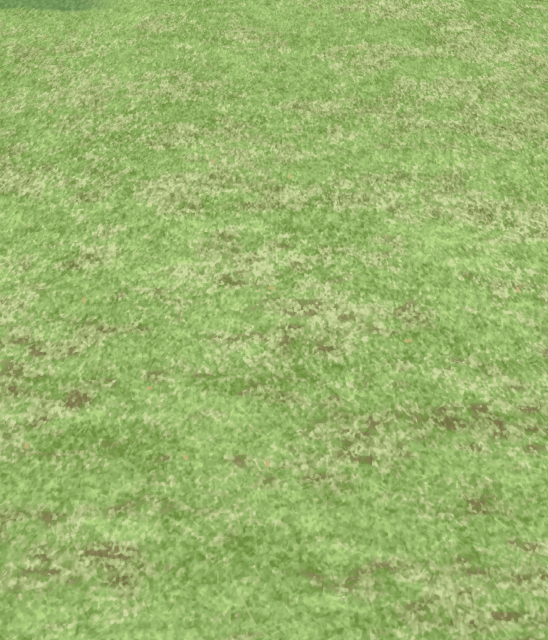
This texture is drawn by a Shadertoy shader. Its source:

```glsl
const vec3 GREEN_DARK = vec3(0.50, 0.63, 0.32);
const vec3 GREEN_MID = vec3(0.59, 0.72, 0.42);
const vec3 GREEN_LIGHT = vec3(0.67, 0.80, 0.48);
const vec3 DRY_DARK = vec3(0.48, 0.53, 0.30);
const vec3 DRY_MID = vec3(0.61, 0.68, 0.43);
const vec3 DRY_LIGHT = vec3(0.73, 0.79, 0.55);
const vec3 SOIL = vec3(0.50, 0.46, 0.31);
const vec3 LEAF = vec3(0.82, 0.71, 0.48);
const vec3 FAR_SHADE = vec3(0.42, 0.57, 0.34);

vec3 hash3(vec2 p) {
    vec3 q = fract(p.xyx * vec3(0.1031, 0.1030, 0.0973));
    q += dot(q, q.yxz + 33.33);
    return fract((q.xxy + q.yzz) * q.zyx);
}

// Smooth cellular noise: scattered points blend their random values
float cellNoise(vec2 p) {
    vec2 cell = floor(p);
    float sum = 0.0, weight = 0.0;
    for (int j = -1; j <= 1; j++)
    for (int i = -1; i <= 1; i++) {
        vec2 id = cell + vec2(i, j);
        vec3 h = hash3(id + 200.0);
        vec2 d = id + h.xy - p;
        float w = exp(-6.0 * dot(d, d));
        sum += w * h.z;
        weight += w;
    }
    return sum / max(weight, 1e-5);
}

float strokeMask(vec2 p, vec2 dir, float halfLength, float width, float blur) {
    float along = clamp(dot(p, dir), -halfLength, halfLength);
    float d = length(p - dir * along);
    return 1.0 - smoothstep(width - blur, width + blur, d);
}

// Scattered strokes: x = signed brightness, y = coverage
vec2 strokes(vec2 p, float density, float lean, float halfLength, float width, float blur) {
    vec2 cell = floor(p), result = vec2(0.0);
    for (int j = -1; j <= 1; j++)
    for (int i = -1; i <= 1; i++) {
        vec2 id = cell + vec2(i, j);
        vec3 place = hash3(id + 311.0);
        vec3 look = hash3(id + 577.0);
        float angle = 1.571 + (look.x - 0.5) * lean;
        vec2 dir = vec2(cos(angle), sin(angle));
        float size = halfLength * (0.5 + 0.5 * look.y);
        float mask = strokeMask(p - id - place.xy, dir, size, width, blur);
        mask *= step(place.z, density);
        result = mix(result, vec2(look.z * 1.8 - 0.8, 1.0), mask);
    }
    return result;
}

vec3 ramp(vec3 dark, vec3 mid, vec3 light, float t) {
    vec3 low = mix(dark, mid, clamp(t * 2.0, -0.75, 1.0));
    return mix(low, light, clamp(t * 2.0 - 1.0, 0.0, 1.6));
}

void mainImage(out vec4 fragColor, in vec2 fragCoord) {
    vec2 uv = fragCoord / iResolution.y;
    float across = fragCoord.x / iResolution.x;

    // Receding lawn: features shrink evenly with distance
    float depth = 1.0 / (1.7 - uv.y);
    vec2 ground = vec2((uv.x - 0.43) * depth, log(depth)) + 3.0;
    float pixel = depth / iResolution.y;
    float near = 1.0 - smoothstep(0.40, 0.75, uv.y);

    // Turf from broad patches down to grain
    float broad = cellNoise(ground * vec2(7.0, 19.0));
    float clumps = cellNoise(ground * vec2(22.0, 58.0) + 17.0);
    float tufts = cellNoise(ground * vec2(65.0, 115.0) + 41.0);
    float grain = cellNoise(ground * vec2(190.0, 200.0) + 73.0);
    float dust = cellNoise(ground * vec2(330.0, 310.0) + 91.0);

    // Upright blades in two sizes
    vec2 fine = strokes(ground * 100.0, 0.85, 2.6, 0.48, 0.10, pixel * 60.0);
    vec2 tall = strokes(ground * 48.0 + 9.0, 0.55, 2.8, 0.38, 0.045, pixel * 30.0);

    float sunBand = exp(-pow((uv.y - 0.57) / 0.13, 2.0));
    float tone = 0.49 + 0.34 * (broad - 0.5) + 0.42 * (clumps - 0.5)
               + 0.50 * (tufts - 0.5) + 0.75 * (grain - 0.5) + 0.85 * (dust - 0.5)
               + 0.42 * fine.x + 0.45 * tall.x
               + 0.14 * sunBand - 0.08 * (1.0 - uv.y);
    tone = mix(tone, 0.56, 0.25 * smoothstep(0.55, 1.0, uv.y));

    // Straw gathers in flat patches, most of all in the distance
    float strawBand = 0.04 * exp(-pow((uv.y - 0.78) / 0.13, 2.0));
    float dryness = 0.36 * cellNoise(ground * vec2(9.0, 26.0) + 107.0)
                  + 0.30 * cellNoise(ground * vec2(36.0, 85.0) + 139.0)
                  + 0.20 * grain + 0.14 * dust + strawBand;
    float dry = smoothstep(0.46, 0.64, dryness);

    vec3 green = ramp(GREEN_DARK, GREEN_MID, GREEN_LIGHT, tone);
    float strawTone = tone + 0.07 - 0.30 * (broad - 0.5) + 0.08 * (1.0 - near);
    vec3 straw = ramp(DRY_DARK, DRY_MID, DRY_LIGHT, strawTone);
    vec3 color = mix(green, straw, dry);

    // Small gaps of bare soil between tufts nearby
    float gap = 1.0 - smoothstep(0.28, 0.44, tufts * 0.5 + grain * 0.3 + dust * 0.2);
    float bare = smoothstep(0.50, 0.62, dryness) * gap;
    color = mix(color, SOIL, 0.65 * bare * near);

    // Sparse fallen leaves and thin twigs
    float leaf = strokes(ground * 15.0 + 5.0, 0.09, 6.28, 0.05, 0.030, pixel * 13.0).y;
    float twig = strokes(ground * 9.0 + 31.0, 0.08, 6.28, 0.22, 0.012, pixel * 9.0).y;
    color = mix(color, LEAF, leaf * 0.75);
    color = mix(color, DRY_LIGHT, twig * 0.6 * near);

    // Shaded strip in the far corner
    float strip = smoothstep(0.980, 0.988, uv.y + 0.012 * (clumps - 0.5));
    strip *= 1.0 - smoothstep(0.14, 0.24, across);
    color = mix(color, FAR_SHADE + 0.12 * (grain - 0.5), 0.8 * strip);

    fragColor = vec4(clamp(color, 0.0, 1.0), 1.0);
}
```
